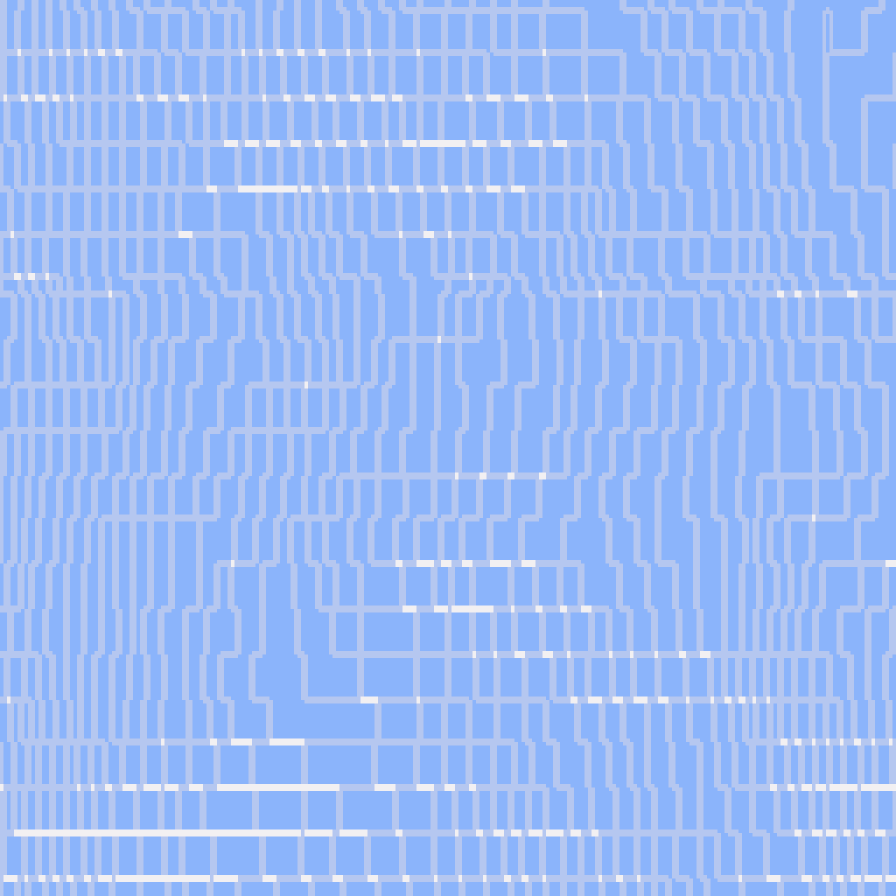
Reproduce this pattern procedurally as a Shadertoy shader.

```glsl
// Stepped contour lines of a smooth height field, sliced into horizontal bands

float hash(vec2 p) {
    return fract(sin(dot(p, vec2(127.1, 311.7))) * 43758.5453);
}

float valueNoise(vec2 p) {
    vec2 cell = floor(p), f = fract(p);
    f = f * f * (3.0 - 2.0 * f);
    float low = mix(hash(cell), hash(cell + vec2(1, 0)), f.x);
    float high = mix(hash(cell + vec2(0, 1)), hash(cell + vec2(1, 1)), f.x);
    return mix(low, high, f.y);
}

// Integer height level, constant in y within each band
float level(vec2 p) {
    // Twenty bands per canvas, with one narrow band at the seam
    float band = p.y < 0.69 ? floor(p.y * 20.0 + 0.6) : floor(p.y * 20.0 + 1.2);
    vec2 q = vec2(p.x, band / 20.0);

    // Slope to the right, steeper vertical drift near top and bottom
    float height = 37.0 * q.x + 6.0 * q.y + 2.1 * sin(7.85 * q.y - 0.55);

    // Broad swells, then smaller bumps that make the steps uneven
    height += 7.0 * valueNoise(q * 3.5 + 4.3);
    height += 1.7 * valueNoise(q * 10.0 + 17.0);
    height += 0.7 * valueNoise(q * 23.0 + 31.0);
    return floor(height);
}

// Number of levels crossed between the neighbouring mosaic cells
float levelJump(vec2 p) {
    const float cells = 256.0;
    p = (floor(p * cells) + 0.5) / cells;
    vec2 dx = vec2(1.0 / cells, 0.0), dy = dx.yx;
    float across = abs(level(p + dx) - level(p - dx));
    float along = abs(level(p + dy) - level(p - dy));
    return max(across, along);
}

void mainImage(out vec4 fragColor, in vec2 fragCoord) {
    vec3 ground = vec3(0.545, 0.705, 0.985);
    vec3 line = vec3(0.71, 0.78, 0.94);
    vec3 steepLine = vec3(0.95, 0.94, 0.95);

    // Four samples inside each pixel smooth the cell edges at any size
    vec3 color = vec3(0.0);
    for (int i = 0; i < 4; i++) {
        vec2 offset = 0.5 * vec2(i % 2, i / 2) - 0.25;
        float jump = levelJump((fragCoord + offset) / iResolution.y);
        vec3 tone = mix(ground, line, step(0.5, jump));
        color += mix(tone, steepLine, step(1.5, jump));
    }
    fragColor = vec4(color / 4.0, 1.0);
}
```
